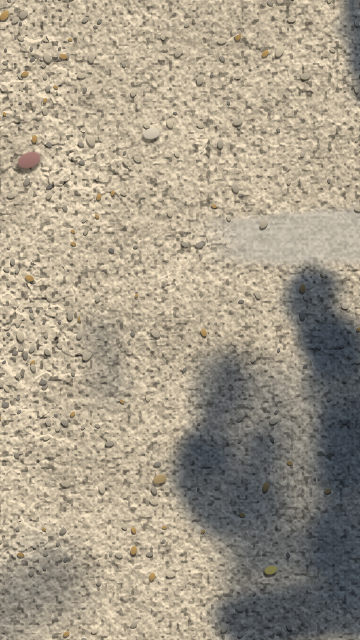
This texture is drawn by a WebGL 1 fragment shader. Its source:

```glsl
precision highp float;
// Sunlit gritty ground with flakes, a smooth worn patch and soft cast shadows.
uniform vec2 u_resolution;
const vec3 SAND = vec3(0.745, 0.69, 0.595);
const vec3 SMOOTH_PATCH = vec3(0.75, 0.72, 0.66);
const vec3 SHADOW_TINT = vec3(0.29, 0.36, 0.48);
const vec2 LIGHT_STEP = vec2(0.0015, 0.0052);
const float RELIEF = 1.15;
const float GRAIN = 0.30;
const float PIT_DEPTH = 0.42;

float hash(vec2 p) {
  vec3 q = fract(p.xyx * 0.1031);
  q += dot(q, q.yzx + 33.33);
  return fract((q.x + q.y) * q.z);
}
float noise(vec2 p) {
  vec2 i = floor(p), f = fract(p);
  f = f * f * (3.0 - 2.0 * f);
  return mix(mix(hash(i), hash(i + vec2(1, 0)), f.x),
             mix(hash(i + vec2(0, 1)), hash(i + vec2(1, 1)), f.x), f.y);
}
float fbm(vec2 p) {
  float sum = 0.0, amp = 0.5;
  for (int i = 0; i < 4; i++) {
    sum += amp * noise(p);
    p = mat2(1.6, 1.2, -1.2, 1.6) * p + 7.3;
    amp *= 0.5;
  }
  return sum;
}
// Soft round falloff
float spot(vec2 p, vec2 c, vec2 r) {
  return 1.0 - smoothstep(0.25, 1.0, length((p - c) / r));
}
// Light left after a soft capsule shadow
float shade(vec2 p, vec2 a, vec2 b, float r, float soft, float dark) {
  vec2 ab = b - a;
  float t = clamp(dot(p - a, ab) / dot(ab, ab), 0.0, 1.0);
  return 1.0 - dark * (1.0 - smoothstep(r - soft, r + soft, length(p - a - ab * t)));
}
float sunlight(vec2 p) {
  p += 0.035 * (vec2(noise(p * 13.0), noise(p * 13.0 + 40.0)) - 0.5);
  float s = shade(p, vec2(0.99, 1.78), vec2(1.01, 1.53), 0.035, 0.035, 0.8);
  // Right-hand column
  s *= shade(p, vec2(0.87, 0.96), vec2(0.92, 0.80), 0.068, 0.04, 0.85);
  s *= shade(p, vec2(0.93, 0.80), vec2(0.98, 0.50), 0.085, 0.05, 0.85);
  s *= shade(p, vec2(1.0, 0.55), vec2(0.97, 0.22), 0.11, 0.05, 0.85);
  // Left-hand lobes
  s *= shade(p, vec2(0.62, 0.73), vec2(0.59, 0.53), 0.065, 0.055, 0.7);
  s *= shade(p, vec2(0.57, 0.46), vec2(0.62, 0.39), 0.10, 0.05, 0.8);
  s *= shade(p, vec2(0.73, 0.53), vec2(0.73, 0.36), 0.055, 0.05, 0.7);
  // Haze between the lobes and the base
  s *= shade(p, vec2(0.74, 0.64), vec2(0.83, 0.45), 0.12, 0.10, 0.45);
  s *= shade(p, vec2(0.71, 0.25), vec2(0.93, 0.25), 0.09, 0.07, 0.7);
  s *= shade(p, vec2(0.70, 0.06), vec2(1.0, 0.08), 0.09, 0.05, 0.85);
  // Faint penumbrae on the left
  s *= shade(p, vec2(0.28, 0.86), vec2(0.31, 0.70), 0.04, 0.05, 0.26);
  return s * shade(p, vec2(0.0, 0.10), vec2(0.13, 0.16), 0.10, 0.10, 0.4);
}
// Broken, flaky areas
float roughness(vec2 p) {
  float r = spot(p, vec2(0.08, 1.62), vec2(0.22, 0.30)) + spot(p, vec2(0.2, 1.28), vec2(0.2));
  r += spot(p, vec2(0.05, 0.78), vec2(0.24, 0.42)) + 0.7 * spot(p, vec2(0.07, 0.27), vec2(0.15, 0.12));
  r += spot(p, vec2(0.56, 1.38), vec2(0.05, 0.09)) + spot(p, vec2(0.47, 0.995), vec2(0.04));
  r += spot(p, vec2(0.60, 1.12), vec2(0.12, 0.05)) + spot(p, vec2(0.87, 0.99), vec2(0.05));
  return clamp(r + 0.25 * spot(p, vec2(0.8, 1.5), vec2(0.3, 0.25)), 0.0, 1.0);
}
// Height with grit and raised crust edges
float height(vec2 p, float rough) {
  float crust = fbm(p * vec2(13.0, 17.0) + 3.0);
  float plates = smoothstep(0.46, 0.50, crust) * smoothstep(0.42, 0.65, noise(p * 9.0 + 20.0) + 0.3 * rough);
  return fbm(p * 65.0) * 0.65 + plates * (0.12 + 0.28 * rough) + rough * 0.55 * fbm(p * 28.0);
}
// A flat chip with a dark lower rim
void chip(inout vec3 col, vec2 d, float r, float angle, vec3 tint) {
  float c = cos(angle), s = sin(angle);
  mat2 turn = mat2(c, -1.55 * s, s, 1.55 * c);
  float body = length(turn * d) / r;
  float rim = length(turn * (d + vec2(0.1, 0.4) * r)) / r;
  col *= 1.0 - 0.5 * (1.0 - smoothstep(0.75, 1.15, rim));
  col = mix(col, tint * (0.93 + 0.15 * d.y / r), 1.0 - smoothstep(0.75, 1.05, body));
}
void scatterChips(inout vec3 col, vec2 p, float rough) {
  for (int i = 0; i < 3; i++) {
    float cell = 0.036 + 0.012 * float(i);
    vec2 q = p / cell + float(i) * 17.7, id = floor(q);
    float pick = hash(id + 5.0), hue = hash(id + 11.0);
    if (pick < 0.045 + 0.30 * rough) {
      vec2 d = fract(q) - 0.5 - 0.4 * (vec2(hash(id + 23.0), hash(id + 31.0)) - 0.5);
      vec3 tint = mix(vec3(0.50, 0.48, 0.45), vec3(0.85, 0.79, 0.67), hue);
      tint = mix(tint, vec3(0.74, 0.60, 0.38), step(0.82, hash(id + 47.0)));
      chip(col, d * cell, cell * (0.16 + 0.13 * hue), pick * 90.0, tint);
    }
  }
}
void main() {
  vec2 p = gl_FragCoord.xy / u_resolution.x;
  float rough = roughness(p);
  // Smooth worn band at the right
  vec2 w = p + 0.025 * (vec2(fbm(p * 25.0), fbm(p * 25.0 + 9.0)) - 0.5);
  float rise = w.y - 0.10 * (w.x - 0.65);
  float band = smoothstep(0.53, 0.72, w.x + 0.5 * (w.y - 1.08)) * smoothstep(1.025, 1.065, w.y);
  band *= 1.0 - smoothstep(1.155, 1.185, rise);
  // Grit, relief and pits
  float slope = height(p, rough) - height(p + LIGHT_STEP, rough), grit = noise(p * 150.0) - 0.5;
  float pits = smoothstep(0.64, 0.86, noise(p * vec2(95.0, 115.0) + 60.0));
  float tone = 1.04 + RELIEF * slope + GRAIN * grit - PIT_DEPTH * pits * (0.7 + 0.3 * rough);
  tone += 0.22 * (fbm(p * 6.0) - 0.47) + 0.06 * rough;
  float streak = noise(p * vec2(18.0, 160.0)) - 0.5;
  vec3 col = mix(SAND * clamp(tone, 0.25, 1.32), SMOOTH_PATCH * (1.0 + 0.10 * streak + 0.14 * grit), 0.85 * band);
  scatterChips(col, p, rough * (1.0 - band));
  // Larger leaves and stones
  chip(col, p - vec2(0.081, 1.333), 0.036, 0.4, vec3(0.66, 0.49, 0.46));
  chip(col, p - vec2(0.421, 1.407), 0.026, 0.2, vec3(0.88, 0.83, 0.74));
  chip(col, p - vec2(0.444, 0.447), 0.021, 0.3, vec3(0.72, 0.62, 0.44));
  chip(col, p - vec2(0.752, 0.194), 0.020, 0.3, vec3(0.95, 0.85, 0.46));
  gl_FragColor = vec4(clamp(col * mix(SHADOW_TINT, vec3(1.0), sunlight(p)), 0.0, 1.0), 1.0);
}
```
